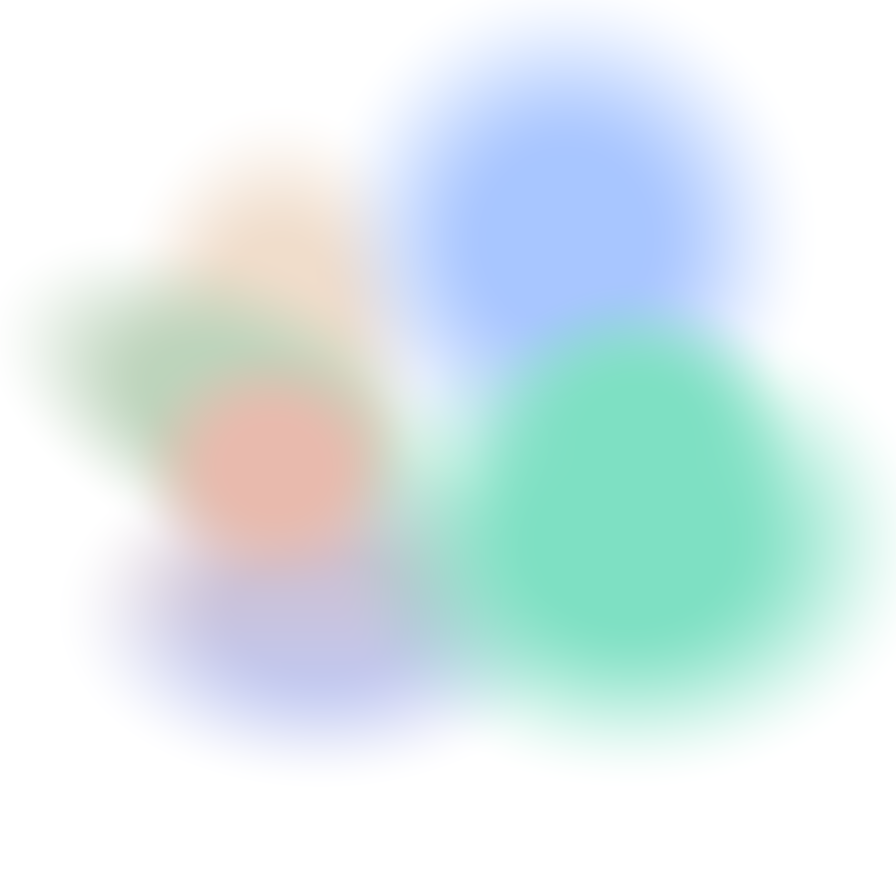
A Shadertoy shader for this background:

```glsl
// Soft, blurred pastel blobs blending into each other on a white background.

// Coverage of a blurred ellipse; its half-strength contour lies at the radii.
// The slope shears the ellipse vertically along x.
float blob(vec2 p, vec2 center, vec2 radii, float slope) {
    vec2 offset = p - center;
    offset.y -= slope * offset.x;
    return 1.0 - smoothstep(0.45, 1.55, length(offset / radii));
}

void mainImage(out vec4 fragColor, in vec2 fragCoord) {
    // Units of canvas height, centred horizontally
    vec2 p = fragCoord / iResolution.y;
    p.x += 0.512 - 0.5 * iResolution.x / iResolution.y;

    vec3 color = vec3(1.0);

    // Left cluster: peach, sage, mauve to lavender, then coral
    color = mix(color, vec3(0.94, 0.865, 0.795), blob(p, vec2(0.32, 0.64), vec2(0.127, 0.16), 0.0));
    color = mix(color, vec3(0.74, 0.83, 0.735), blob(p, vec2(0.267, 0.533), vec2(0.187, 0.12), -0.3));
    vec3 lavender = mix(vec3(0.755, 0.785, 0.945), vec3(0.81, 0.75, 0.81), smoothstep(0.18, 0.40, p.y));
    color = mix(color, lavender, blob(p, vec2(0.367, 0.30), vec2(0.2, 0.133), 0.0));
    color = mix(color, vec3(0.91, 0.73, 0.68), blob(p, vec2(0.313, 0.467), vec2(0.113, 0.1), 0.0));

    // Blue glow at the upper right
    color = mix(color, vec3(0.66, 0.775, 1.0), blob(p, vec2(0.647, 0.727), vec2(0.19, 0.2), 0.0));

    // Mint body at the lower right with a narrower crown
    vec3 mint = vec3(0.495, 0.878, 0.765);
    color = mix(color, mint, blob(p, vec2(0.727, 0.50), vec2(0.127, 0.12), 0.0));
    color = mix(color, mint, blob(p, vec2(0.72, 0.38), vec2(0.229, 0.184), 0.0));

    fragColor = vec4(color, 1.0);
}
```
